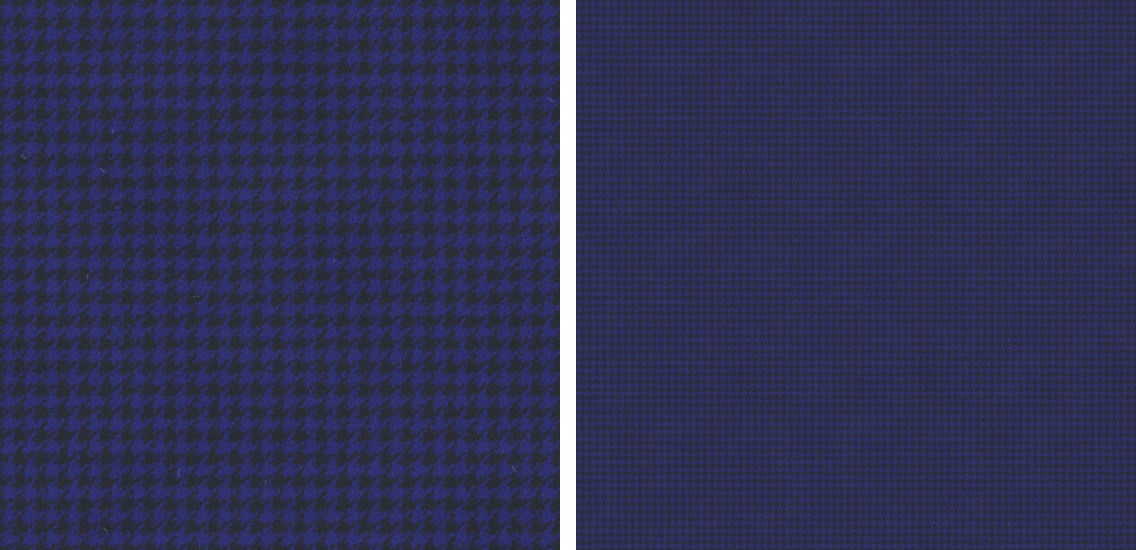
Left: one tile. Right: repeated 3 by 3.
Reproduce this texture procedurally as a Shadertoy shader.

```glsl
// Woven wool houndstooth in blue and charcoal, 26 repeats across and 24 down.
// Warp and weft stripes are interlaced by a diagonal twill, then roughened by
// wrapping gradient noise for fuzzy edges, fibre grain and stray pale hairs.

const float PI = 3.14159265;
const vec2 REPEATS = vec2(26.0, 24.0);
const vec2 CHECK_CENTER = vec2(0.43, 0.5);
const float THREADS = 8.0;
const vec3 CHARCOAL = vec3(0.167, 0.175, 0.200);
const vec3 BLUE = vec3(0.181, 0.189, 0.440);
const vec3 LINT = vec3(0.40, 0.42, 0.56);

// Two random values in 0..1 from a non-negative lattice cell
vec2 hash22(vec2 cell, float seed) {
    uvec2 q = uvec2(cell) * uvec2(1597334673u, 3812015801u) + uint(seed) * 2798796415u;
    uint h = (q.x ^ q.y) * 1597334673u;
    h ^= h >> 15;
    h *= 2246822519u;
    h ^= h >> 13;
    return vec2(float(h & 65535u), float(h >> 16)) / 65535.0;
}

float cornerSlope(vec2 cell, vec2 offset, vec2 period, float seed) {
    float angle = 2.0 * PI * hash22(mod(cell, period), seed).x;
    return dot(vec2(cos(angle), sin(angle)), offset);
}

// Gradient noise, about -0.7..0.7, repeating once over the unit square
float wrapNoise(vec2 uv, vec2 period, float seed) {
    vec2 p = uv * period;
    vec2 i = floor(p);
    vec2 f = p - i;
    vec2 w = f * f * f * (f * (f * 6.0 - 15.0) + 10.0);
    vec2 e = vec2(1.0, 0.0);
    float low = mix(cornerSlope(i, f, period, seed),
                    cornerSlope(i + e.xy, f - e.xy, period, seed), w.x);
    float high = mix(cornerSlope(i + e.yx, f - e.yx, period, seed),
                     cornerSlope(i + e.xx, f - e.xx, period, seed), w.x);
    return mix(low, high, w.y);
}

// Coverage of a stripe filling half of each unit, centred on whole numbers
float stripe(float x, float softness) {
    float d = abs(fract(x + 0.5) - 0.5) - 0.25;
    return 1.0 - smoothstep(-softness, softness, d);
}

// Blue coverage: the twill picks whether warp or weft lies on top
float houndstooth(vec2 p, float softness) {
    float warp = stripe(p.x, softness);
    float weft = stripe(p.y, softness);
    float warpOnTop = stripe(2.0 * (p.x - p.y) - 0.25, 2.4 * softness);
    return mix(weft, warp, warpOnTop);
}

// Soft steps at thread spacing give the diagonals a woven stair
vec2 threadSteps(vec2 p, float amount) {
    float k = 2.0 * PI * THREADS;
    return p - amount * sin(k * p) / k;
}

// Coverage of scattered short hairs, wrapped over the canvas edges
float lintHairs(vec2 uv, vec2 aspect, float pixel) {
    float cover = 0.0;
    for (int n = 0; n < 12; n++) {
        vec2 place = hash22(vec2(float(n), 3.0), 11.0);
        vec2 kind = hash22(vec2(float(n), 7.0), 12.0);
        vec2 d = (fract(uv - place + 0.5) - 0.5) * aspect;
        float angle = PI * kind.x;
        vec2 dir = vec2(cos(angle), sin(angle));
        float halfLength = mix(0.002, 0.006, kind.y);
        float along = dot(d, dir);
        float across = dot(d, vec2(-dir.y, dir.x)) + 25.0 * along * along;
        float gap = length(vec2(max(abs(along) - halfLength, 0.0), across));
        float hair = 1.0 - smoothstep(0.0, 0.0009 + pixel, gap);
        cover = max(cover, hair * mix(0.3, 0.65, kind.x));
    }
    return cover;
}

void mainImage(out vec4 fragColor, in vec2 fragCoord) {
    vec2 uv = fragCoord / iResolution.xy;
    vec2 aspect = vec2(1.0, iResolution.y / iResolution.x);
    float pixel = 1.0 / iResolution.x;

    // Ragged, fuzzy check edges
    vec2 wobble = vec2(wrapNoise(uv, vec2(120.0, 116.0), 1.0),
                       wrapNoise(uv, vec2(120.0, 116.0), 2.0)) * 0.13;
    wobble += vec2(wrapNoise(uv, vec2(230.0, 224.0), 3.0),
                   wrapNoise(uv, vec2(230.0, 224.0), 4.0)) * 0.13;
    vec2 p = threadSteps(uv * REPEATS - CHECK_CENTER, 0.5) + wobble;
    float softness = max(0.095, 0.8 * REPEATS.x * pixel);
    float blue = houndstooth(p, softness);

    // Fibre grain and slow unevenness of the cloth
    float grain = wrapNoise(uv, vec2(250.0, 244.0), 5.0)
                + 0.6 * wrapNoise(uv, vec2(160.0, 190.0), 6.0);
    float slow = wrapNoise(uv, vec2(4.0), 7.0) + 0.6 * wrapNoise(uv, vec2(3.0, 24.0), 8.0);
    float shade = 1.0 + 0.13 * grain + 0.06 * slow;

    // Stray fibres of each yarn lie over the other
    float stray = wrapNoise(uv, vec2(190.0, 184.0), 10.0);
    blue = clamp(blue + 0.16 * stray, 0.02, 1.0);

    vec3 color = mix(CHARCOAL, BLUE, blue) * shade;
    float fuzz = smoothstep(0.05, 0.5, wrapNoise(uv, vec2(220.0, 214.0), 9.0));
    color += blue * fuzz * vec3(0.032, 0.032, 0.012);

    color = mix(color, LINT, lintHairs(uv, aspect, pixel));
    fragColor = vec4(color, 1.0);
}
```
